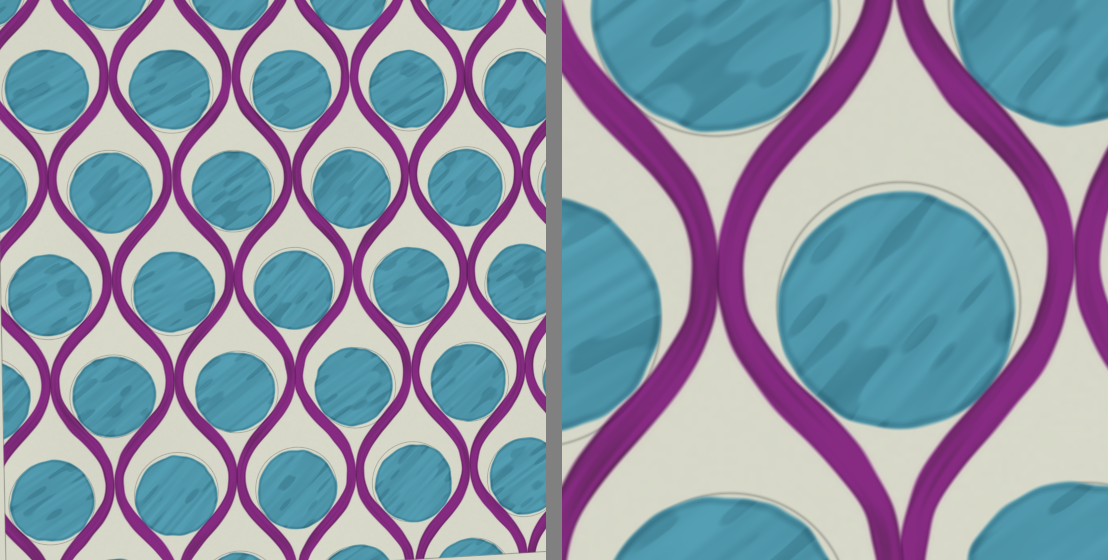
Left, the full canvas; right, a detail of the centre.
Give the GLSL for this pattern, as a Shadertoy shader.

```glsl
// Marker-drawn ogee lattice of violet waves with a hatched teal disc in every cell
#define PAPER vec3(0.835, 0.84, 0.78)
#define TEAL vec3(0.31, 0.595, 0.675)
#define VIOLET vec3(0.525, 0.165, 0.51)
#define PLUM vec3(0.40, 0.15, 0.375)
#define PITCH vec2(0.2116, 0.1781)  // column and row spacing, in canvas heights
#define CENTER vec2(0.525, 0.517)   // middle disc, measured from the top left
#define DISC_RADIUS 0.334           // in column pitches
#define DISC_DROP 0.14              // discs sit below the widest part, in rows
#define WAVE_AMP 0.216
#define PINCH_HALF 0.037            // half line width where waves touch
#define SLOPE_HALF 0.050            // half line width on the diagonals
#define PI 3.14159265

float hash(vec2 p) {
    return fract(sin(dot(p, vec2(12.9898, 78.233))) * 43758.547);
}

float noise(vec2 p) {
    vec2 i = floor(p), f = fract(p);
    f = f * f * (3.0 - 2.0 * f);
    return mix(mix(hash(i), hash(i + vec2(1, 0)), f.x),
               mix(hash(i + vec2(0, 1)), hash(i + vec2(1, 1)), f.x), f.y);
}

float cover(float d, float soft) {
    return 1.0 - smoothstep(-soft, soft, d);
}

// Canvas to lattice coordinates, with the slight perspective undone
vec2 toLattice(vec2 p) {
    vec2 q = p - CENTER, g = q / PITCH;
    for (int i = 0; i < 4; i++) {
        g = vec2((q.x - 0.0026 * g.y) / (PITCH.x - 0.0034 * g.x),
                 (q.y + 0.006 * g.x) / (PITCH.y - 0.0027 * g.x));
    }
    return g;
}

// Hatched marker disc with a darker rim and a loose pencil outline
vec3 drawDisc(vec3 col, vec2 g, float aspect, float soft, float ink) {
    float row = round(g.y);
    float column = round(g.x - 0.5 * row) + 0.5 * row;
    vec2 id = vec2(2.0 * column, row);
    vec2 rnd = vec2(hash(id + 3.1), hash(id + 7.7)) - 0.5;
    vec2 rel = vec2(g.x - column, (g.y - row) * aspect);
    vec2 c = rel - 0.014 * rnd;
    float angle = atan(c.y, c.x);
    float wobble = 0.004 * sin(3.0 * angle + 9.0 * rnd.x)
                 + 0.012 * (noise(c * 14.0 + id * 5.3) - 0.5);
    float d = length(c) - DISC_RADIUS - wobble;

    // Felt-tip strokes rising to the right
    float tilt = 0.68 + 0.35 * rnd.y;
    vec2 dir = vec2(cos(tilt), -sin(tilt));
    vec2 s = vec2(dot(c, dir), dot(c, vec2(-dir.y, dir.x))) + id * 3.7;
    float fine = noise(s * vec2(2.5, 36.0));
    float stroke = smoothstep(0.62, 0.78, noise(s * vec2(6.0, 22.0)));
    float rim = cover(abs(d + 0.012) - 0.006, 0.012);
    float tone = 1.05 - 0.11 * fine - 0.11 * stroke - 0.15 * rim;
    vec3 teal = TEAL * mix(vec3(1), vec3(tone), vec3(1.35, 1.0, 0.9));

    float pencil = abs(length(rel + 0.03 * rnd) - DISC_RADIUS - 0.008) - 0.002;
    col *= 1.0 - 0.28 * ink * cover(pencil, soft);
    return mix(col, teal, ink * cover(d, soft));
}

// Mirrored waves that touch at every pinch; ink darkens where it overlaps
vec3 drawWaves(vec3 col, vec2 g, float aspect, float soft, float ink) {
    float phase = PI * (g.y + DISC_DROP);
    float shape = (cos(phase) - 0.03 * cos(3.0 * phase)) / 0.97;
    float slope = WAVE_AMP * PI * (sin(phase) - 0.09 * sin(3.0 * phase)) / (0.97 * aspect);
    float halfWidth = mix(PINCH_HALF, SLOPE_HALF, sin(phase) * sin(phase));
    float first = floor(2.0 * g.x), layers = 0.0;
    for (int i = -1; i <= 1; i++) {
        float k = first + float(i);
        float side = mod(k, 2.0) < 0.5 ? 1.0 : -1.0;
        float wander = 0.012 * (noise(vec2(g.y * 2.3, k * 7.1)) - 0.5);
        float x = 0.5 * k + 0.25 + side * WAVE_AMP * shape + wander;
        float off = (g.x - x) / sqrt(1.0 + slope * slope);
        float ragged = 0.009 * (noise(vec2(g.y * 9.0, k * 3.3 + sign(off))) - 0.5);
        float d = abs(off) - halfWidth - ragged;

        // Streaks follow the line, with a darker edge
        float streak = noise(vec2(off * 65.0 + k * 11.0, g.y * 3.5));
        float patchy = noise(vec2(g.y * 4.0 + 20.0, k * 5.9));
        float edge = smoothstep(-0.02, -0.004, d);
        float dark = smoothstep(0.3, 1.1, 0.55 * streak + 0.4 * patchy + 0.3 * edge);
        float a = ink * cover(d, soft);
        vec3 under = mix(vec3(1), min(col / PAPER, 1.0), 0.75);
        vec3 violet = mix(VIOLET, PLUM, dark) * mix(under, vec3(0.88), min(layers, 1.0));
        col = mix(col, col * vec3(1.0, 0.93, 1.0), 0.7 * ink * cover(d - 0.008, 0.012));
        col = mix(col, violet, a);
        layers += a;
    }
    return col;
}

void mainImage(out vec4 fragColor, in vec2 fragCoord) {
    vec2 p = vec2(fragCoord.x, iResolution.y - fragCoord.y) / iResolution.y;
    vec2 g = toLattice(p);
    float aspect = PITCH.y / PITCH.x;
    float pixel = 1.0 / iResolution.y;
    float soft = max(pixel / PITCH.x, 0.007);

    // Paper grain and the ruled sheet margins at the left and bottom
    vec3 col = PAPER * (0.99 + 0.02 * noise(p * 5.0) + 0.01 * noise(p * 260.0));
    float margin = min(p.x - 0.019 * (p.y - 0.45), 1.0 - 0.06 * (p.x - 0.72) - p.y);
    float ink = cover(-margin, pixel);
    col *= 1.0 - 0.35 * cover(abs(margin) - 0.0006, pixel);

    col = drawDisc(col, g, aspect, soft, ink);
    col = drawWaves(col, g, aspect, soft, ink);
    fragColor = vec4(col, 1.0);
}
```
